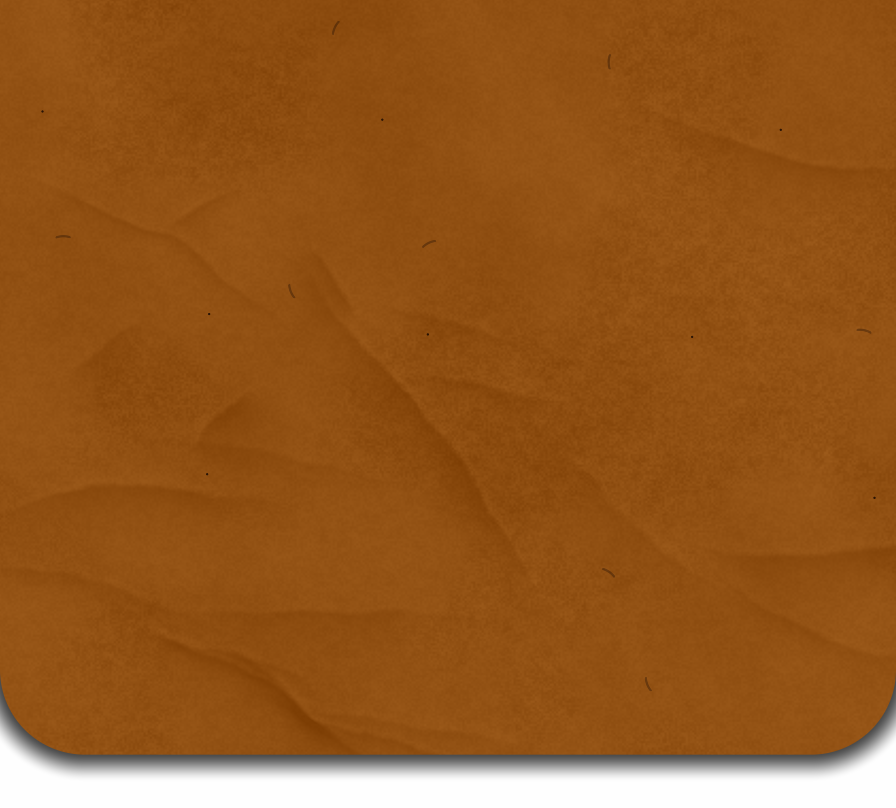
Write a WebGL 2 fragment shader that draws this texture.

```glsl
#version 300 es
precision highp float;
// Crumpled brown paper card with rounded lower corners and a soft grey drop shadow.

#define PAPER vec3(0.562, 0.308, 0.068)
#define TINT vec3(1.0, 0.9, 0.72)
#define CARD_BOTTOM 0.066
#define CORNER_RADIUS 0.105
#define SHADOW_SIZE 0.034
#define SHADOW_TONE 0.27
#define CREASES 20
#define CREASE_DEPTH 0.052
#define FOLD_CONTRAST 0.042
#define GRAIN_SCALE 380.0
#define GRAIN_CONTRAST 0.038
#define SPECK_CELLS 9.0

uniform vec2 u_resolution;
out vec4 fragColor;

float hash(vec2 p) {
  vec3 q = fract(p.xyx * vec3(0.1031, 0.1030, 0.0973));
  q += dot(q, q.yzx + 33.33);
  return fract((q.x + q.y) * q.z);
}

float noise(vec2 p) {
  vec2 i = floor(p), f = fract(p);
  f = f * f * (3.0 - 2.0 * f);
  float low = mix(hash(i), hash(i + vec2(1, 0)), f.x);
  float high = mix(hash(i + vec2(0, 1)), hash(i + vec2(1, 1)), f.x);
  return mix(low, high, f.y);
}

float fbm(vec2 p) {
  float sum = 0.0, weight = 0.5;
  for (int i = 0; i < 5; i++) {
    sum += weight * noise(p);
    p = mat2(1.6, 1.2, -1.2, 1.6) * p + 7.3;
    weight *= 0.5;
  }
  return sum;
}

vec2 rotate(vec2 p, float angle) {
  float c = cos(angle), s = sin(angle);
  return vec2(c * p.x + s * p.y, c * p.y - s * p.x);
}

float roundedBox(vec2 p, vec2 halfSize, float radius) {
  vec2 q = abs(p) - halfSize + radius;
  return length(max(q, 0.0)) + min(max(q.x, q.y), 0.0) - radius;
}

// One crease: a crisp lit lip with a shadow fading away on its lower side.
float crease(vec2 p, vec2 centre, float angle, float halfLength, float width, float bend) {
  vec2 q = rotate(p - centre, angle);
  float along = q.x / halfLength;
  float taper = 1.0 - smoothstep(0.25, 1.0, abs(along));
  float side = bend * halfLength * along * along - q.y;
  float shade = smoothstep(-0.004, 0.004, side) * exp(-max(side, 0.0) / (width * (0.35 + taper)));
  float lip = exp(-abs(side + 0.006) / 0.005);
  return taper * (0.28 * lip - shade);
}

float creaseField(vec2 p, float aspect) {
  vec2 wobble = vec2(fbm(p * 7.0), fbm(p * 7.0 + 40.0)) - 0.5;
  vec2 q = p + 0.045 * wobble;
  // Long diagonal fold across the middle
  float sum = crease(q, vec2(0.48 * aspect, 0.47), -0.94, 0.33, 0.026, -0.08);
  // Scattered creases, mostly running gently downhill
  for (int i = 0; i < CREASES; i++) {
    float id = float(i) + 1.0;
    float a = hash(vec2(id, 3.7)), b = hash(vec2(id, 17.1)), c = hash(vec2(id, 29.9));
    vec2 centre = vec2(a * aspect, mix(0.08, 0.86, pow(fract(id * 0.618), 1.35)));
    float angle = -0.18 + (b - 0.5) * 0.6;
    if (i % 5 == 0) angle = mix(0.45, 0.8, b);
    if (i % 7 == 3) angle = -mix(0.5, 0.9, b);
    float halfLength = (i % 5 == 0) ? 0.07 : mix(0.08, 0.24, c);
    float depth = mix(0.35, 1.0, fract(c * 7.0));
    sum += depth * crease(q, centre, angle, halfLength, mix(0.007, 0.024, b), (a - 0.5) * 0.5);
  }
  return clamp(sum, -1.25, 0.6);
}

// Rare dark flecks, some stretched into short fibres.
float specks(vec2 p) {
  vec2 cell = floor(p * SPECK_CELLS);
  float pick = hash(cell + 51.0);
  vec2 spot = (cell + 0.2 + 0.6 * vec2(hash(cell + 5.0), hash(cell + 9.0))) / SPECK_CELLS;
  vec2 q = rotate(p - spot, pick * 90.0);
  float fibre = step(0.91, pick);
  q.y += fibre * 18.0 * q.x * q.x;
  q.x = max(abs(q.x) - 0.008 * fibre, 0.0);
  float dot_ = 1.0 - smoothstep(0.0007, 0.0021, length(q));
  return dot_ * step(0.84, pick) * mix(1.0, 0.4, fibre);
}

vec3 paper(vec2 p, float aspect) {
  // Broad folds and cloudy stains
  vec2 warp = vec2(fbm(p * 2.5 + 3.0), fbm(p * 2.5 + 19.0));
  float folds = fbm(rotate(p, -0.8) * vec2(2.0, 4.5) + 1.6 * warp) - 0.48;
  float stains = fbm(p * 13.0 + 60.0) - 0.48;
  // Fine tooth, strongest inside the stained patches
  float patches = smoothstep(0.42, 0.68, fbm(p * 6.0 + 90.0));
  float grain = noise(p * GRAIN_SCALE) - 0.5;
  float mottle = fbm(p * vec2(75.0, 100.0)) - 0.48;
  float creases = creaseField(p, aspect);
  float smoothing = 1.0 - 0.5 * clamp(-creases, 0.0, 1.0);
  float tone = FOLD_CONTRAST * (1.6 * folds + 0.7 * stains) + CREASE_DEPTH * creases + 0.006;
  tone += GRAIN_CONTRAST * smoothing * (grain + mottle) * (0.65 + 0.6 * patches);
  tone -= 0.012 * patches;
  return mix(PAPER + tone * TINT, vec3(0.1, 0.04, 0.01), 0.85 * specks(p));
}

void main() {
  vec2 p = gl_FragCoord.xy / u_resolution.y;
  float aspect = u_resolution.x / u_resolution.y;
  float card = roundedBox(p - vec2(0.5 * aspect, 1.0), vec2(0.5 * aspect, 1.0 - CARD_BOTTOM), CORNER_RADIUS);
  float fade = smoothstep(-0.004, SHADOW_SIZE, card);
  vec3 backdrop = vec3(mix(SHADOW_TONE, 0.995, fade));
  float cover = clamp(0.5 - card * u_resolution.y, 0.0, 1.0);
  fragColor = vec4(mix(backdrop, paper(p, aspect), cover), 1.0);
}
```
